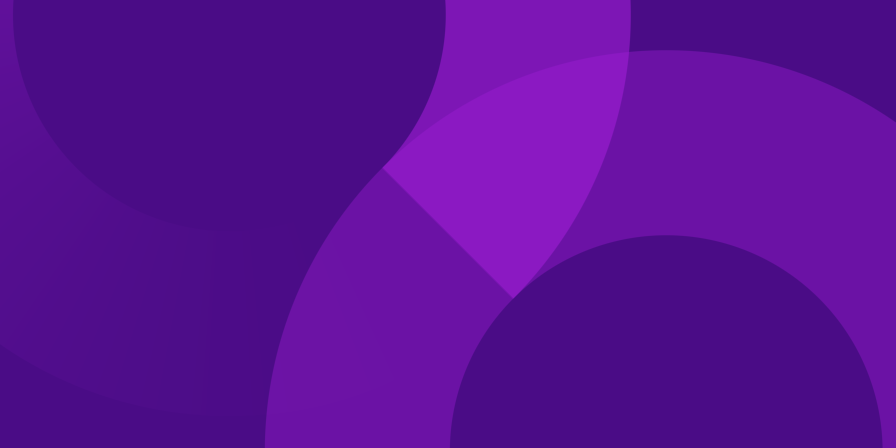
This background is drawn by a Shadertoy shader. Its source:

```glsl
const vec3 BASE_COLOR = vec3(0.290, 0.047, 0.525);
const vec3 RING_COLOR = vec3(0.634, 0.114, 0.844);
const float INNER_RADIUS = 0.483;
const float OUTER_RADIUS = 0.896;
const vec2 SWEEP_CENTER = vec2(0.512, 0.967);
const vec2 SEAM_DIR = vec2(0.70711, -0.70711);
const float SWEEP_ALPHA = 0.58;
const float FLAT_ALPHA = 0.38;
const float FADE_START = 0.03;  // in turns, clockwise from the seam
const float FADE_END = 0.80;
const float TAU = 6.28319;

// Antialiased coverage of a ring around the origin
float ringMask(vec2 p, float pixel) {
    float middle = 0.5 * (INNER_RADIUS + OUTER_RADIUS);
    float halfWidth = 0.5 * (OUTER_RADIUS - INNER_RADIUS);
    float dist = abs(length(p) - middle) - halfWidth;
    return 1.0 - smoothstep(-0.75 * pixel, 0.75 * pixel, dist);
}

// Opacity growing clockwise from the seam, with a smooth cut at the seam
float sweepFade(vec2 p, float pixel) {
    float along = dot(p, SEAM_DIR);
    float across = dot(p, vec2(SEAM_DIR.y, -SEAM_DIR.x));
    float turn = fract(atan(across, along) / TAU);
    float fade = smoothstep(FADE_START, FADE_END, turn);
    bool onSeam = along > 0.0 && abs(across) < pixel;
    return onSeam ? 0.5 - 0.5 * across / pixel : fade;
}

void mainImage(out vec4 fragColor, in vec2 fragCoord) {
    float pixel = 1.0 / iResolution.y;
    vec2 uv = fragCoord * pixel;

    // The rings touch tangentially at both ends of the seam
    vec2 flatCenter = SWEEP_CENTER + SEAM_DIR * (INNER_RADIUS + OUTER_RADIUS);
    vec2 sweepPos = uv - SWEEP_CENTER;
    float sweep = ringMask(sweepPos, pixel) * sweepFade(sweepPos, pixel);
    float plain = ringMask(uv - flatCenter, pixel);

    // Layer the translucent rings over the base
    vec3 color = mix(BASE_COLOR, RING_COLOR, FLAT_ALPHA * plain);
    color = mix(color, RING_COLOR, SWEEP_ALPHA * sweep);
    fragColor = vec4(color, 1.0);
}
```
